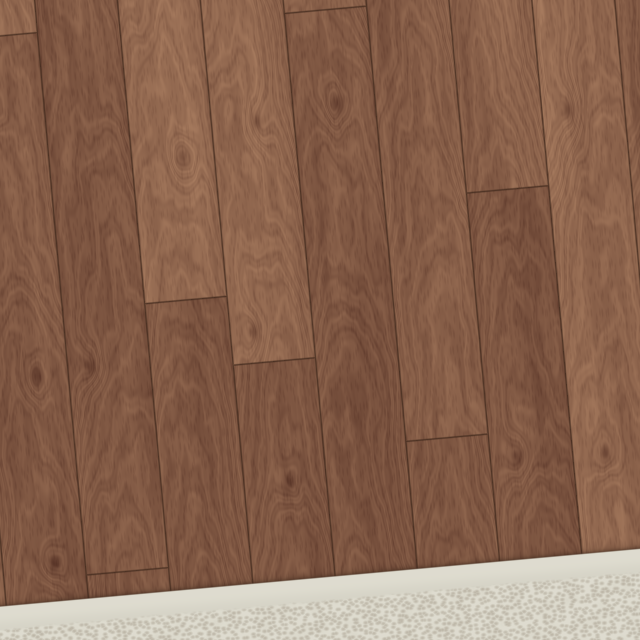
Write a WebGL 2 fragment shader that draws this texture.

```glsl
#version 300 es
precision highp float;
// Tilted walnut plank floor meeting a pale trim strip and a nubby carpet.
uniform vec2 u_resolution;
out vec4 fragColor;

const float TAU = 6.2831853;
const float TILT = 0.09;            // radians
const float PLANK_WIDTH = 0.129;
const float FIRST_SEAM = 0.0145;
const float SEAM_HALF_WIDTH = 0.0011;
const float FLOOR_EDGE = 0.052;
const float CARPET_EDGE = 0.015;
const float KNOT_SPACING = 2.4;     // in plank widths
const float KNOT_CHANCE = 0.5;
const vec3 WOOD_DARK = vec3(0.44, 0.29, 0.22);
const vec3 WOOD_LIGHT = vec3(0.59, 0.425, 0.325);
const vec3 SEAM_COLOR = vec3(0.25, 0.16, 0.11);
const vec3 TRIM_COLOR = vec3(0.87, 0.86, 0.81);
const vec3 CARPET_DARK = vec3(0.71, 0.68, 0.62);
const vec3 CARPET_LIGHT = vec3(0.87, 0.86, 0.81);

// Per column: height of the end joint, tone above it, tone below it.
const vec3 COLUMNS[9] = vec3[9](
    vec3(0.940, 0.85, 0.45), vec3(0.089, 0.36, 0.50), vec3(0.503, 0.85, 0.40),
    vec3(0.395, 0.85, 0.35), vec3(0.935, 0.80, 0.40), vec3(0.252, 0.58, 0.35),
    vec3(0.630, 0.70, 0.30), vec3(-0.10, 0.88, 0.80), vec3(-0.10, 0.60, 0.80));

vec2 hash2(vec2 p) {
    return fract(sin(vec2(dot(p, vec2(127.1, 311.7)), dot(p, vec2(269.5, 183.3)))) * 43758.55);
}

// Layered sines, each octave rotated and bent by its neighbour axis.
float waves(vec2 p) {
    float sum = 0.0, amplitude = 0.5;
    for (int i = 0; i < 5; i++) {
        p = mat2(0.8, 0.6, -0.6, 0.8) * p * 1.7 + 1.3;
        sum += amplitude * sin(p.x + 1.3 * sin(p.y));
        amplitude *= 0.6;
    }
    return sum;
}

// Cellular noise: distance to the nearest scattered point.
float cells(vec2 p) {
    vec2 cell = floor(p);
    float nearest = 2.0;
    for (int y = -1; y <= 1; y++)
        for (int x = -1; x <= 1; x++) {
            vec2 c = cell + vec2(x, y);
            nearest = min(nearest, length(c + hash2(c) - p));
        }
    return nearest;
}

vec3 woodFloor(vec2 p, float pixel) {
    float lane = (p.x - FIRST_SEAM) / PLANK_WIDTH;
    float column = floor(lane);
    vec3 info = COLUMNS[int(mod(column, 9.0) + 0.5)];
    float above = step(info.x, p.y);
    vec2 seed = hash2(vec2(column + 3.0, above)) * 40.0;
    vec2 q = vec2(fract(lane) - 0.5, p.y / PLANK_WIDTH);

    // Occasional knot, which also bends the grain around it
    float row = floor(q.y / KNOT_SPACING);
    vec2 h = hash2(vec2(row, seed.x));
    vec2 center = vec2((h.x - 0.5) * 0.5, (row + 0.3 + 0.4 * h.y) * KNOT_SPACING);
    vec2 d = (q - center) * vec2(1.0, 0.6);
    float present = step(hash2(h + seed).x, KNOT_CHANCE);
    float bend = present * exp(-30.0 * dot(d, d));
    float core = present * exp(-260.0 * dot(d, d));

    // Arched growth rings
    float axis = 0.3 * (fract(seed.y) - 0.5) + 0.1 * sin(q.y * 0.8 + seed.x);
    float t = q.x - axis;
    float rings = 1.2 * q.y + 10.0 * t * t + 2.4 * bend
                + 1.1 * waves(vec2(q.x * 2.5, q.y * 0.8) + seed);
    float figure = 0.15 * sin(TAU * rings) + 0.09 * sin(TAU * rings * 2.7 + seed.x);

    // Broad streaks, fine fibres and pores
    float streak = waves(vec2(q.x * 2.2, q.y * 0.22) + seed.yx);
    float fibre = waves(vec2(q.x * 14.0, q.y * 0.7) + seed);
    float pores = 1.0 - smoothstep(0.1, 0.4, cells(vec2(q.x * 24.0, q.y * 5.0) + seed));

    float tone = mix(info.z, info.y, above) + figure + 0.24 * streak
               + 0.14 * fibre - 0.2 * pores - 0.75 * core;
    vec3 color = mix(WOOD_DARK, WOOD_LIGHT, tone);

    // Seams between planks and end joints
    float gap = min((0.5 - abs(q.x)) * PLANK_WIDTH, abs(p.y - info.x));
    float seam = 1.0 - smoothstep(SEAM_HALF_WIDTH - pixel, SEAM_HALF_WIDTH + pixel, gap);
    color = mix(color, SEAM_COLOR, 0.8 * seam);

    // Contact shadow along the trim
    return mix(color, SEAM_COLOR, 0.75 * exp(-max(p.y - FLOOR_EDGE, 0.0) * 260.0));
}

vec3 carpet(vec2 p) {
    float nub = smoothstep(0.05, 0.7, cells(p * vec2(115.0, 150.0)));
    return mix(CARPET_DARK, CARPET_LIGHT, clamp(0.3 + 0.7 * nub + 0.1 * waves(p * 60.0), 0.0, 1.0));
}

void main() {
    vec2 uv = gl_FragCoord.xy / u_resolution;
    float pixel = 1.0 / u_resolution.y;
    float c = cos(TILT), s = sin(TILT);
    vec2 p = vec2(c * uv.x + s * uv.y, c * uv.y - s * uv.x);

    vec3 trim = TRIM_COLOR - 0.03 * smoothstep(FLOOR_EDGE - 0.012, CARPET_EDGE, p.y);
    float edge = CARPET_EDGE + 0.0015 * waves(uv * 90.0);
    vec3 color = mix(carpet(p), trim, smoothstep(edge - 2.0 * pixel, edge + 2.0 * pixel, p.y));
    color = mix(color, woodFloor(p, pixel), smoothstep(FLOOR_EDGE - pixel, FLOOR_EDGE + pixel, p.y));
    fragColor = vec4(color, 1.0);
}
```
